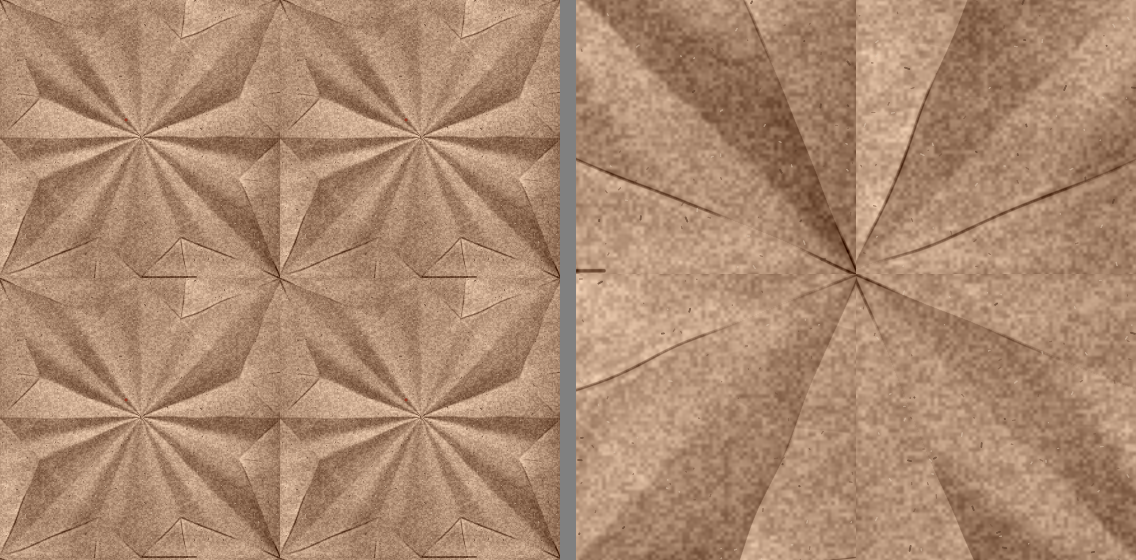
Left: the whole. Right: its middle third, enlarged.
This pattern is drawn by a WebGL 1 fragment shader. Its source:

```glsl
precision highp float;
// Folded kraft paper: a two by two grid of pleated star tiles with creases, fibres and flecks.
uniform vec2 u_resolution;

float hash(vec2 p) {
  return fract(sin(dot(p, vec2(12.99, 78.23))) * 43758.55);
}

float noise(vec2 p) {
  vec2 i = floor(p), f = fract(p);
  f = f * f * (3.0 - 2.0 * f);
  return mix(mix(hash(i), hash(i + vec2(1, 0)), f.x),
             mix(hash(i + vec2(0, 1)), hash(i + vec2(1, 1)), f.x), f.y);
}

float fbm(vec2 p) {
  float sum = 0.0, amp = 0.5;
  for (int i = 0; i < 4; i++) {
    sum += amp * noise(p);
    p = mat2(1.6, 1.2, -1.2, 1.6) * p + 7.3;
    amp *= 0.5;
  }
  return sum;
}

float segment(vec2 p, vec2 a, vec2 b) {
  vec2 d = b - a;
  return length(p - a - d * clamp(dot(p - a, d) / dot(d, d), 0.0, 1.0));
}

// Light on each of the 32 pleats, counter-clockwise from the right
float pleatTone(float k) {
  mat4 upper = mat4(0.2, 0.8, -1.2, -0.5, 0.3, -0.3, 0.1, 0.3,
                    -0.3, 0.2, 0.5, -0.9, 0.2, -1.2, 0.7, 0.4);
  mat4 lower = mat4(-1.2, 0.7, -0.9, -0.3, 0.4, -0.8, 0.0, -0.5,
                    -0.2, 0.2, -0.6, 0.5, -0.9, 0.2, 0.7, -1.2);
  k = mod(k, 32.0);
  float tone = 0.0;
  for (int i = 0; i < 4; i++)
    for (int j = 0; j < 4; j++) {
      float n = float(i * 4 + j);
      if (abs(k - n) < 0.5) tone = upper[i][j];
      if (abs(k - n - 16.0) < 0.5) tone = lower[i][j];
    }
  return tone;
}

// Scattered short fibres, one possible per cell
float flecks(vec2 p, float cells, float share, float px) {
  vec2 id = floor(p * cells), f = fract(p * cells) - 0.5;
  float turn = hash(id + 3.1) * 6.28;
  f -= 0.5 * (vec2(hash(id + 5.7), hash(id + 9.2)) - 0.5);
  vec2 along = vec2(cos(turn), sin(turn)) * 0.12 * hash(id + 1.4);
  float d = segment(f, -along, along);
  return step(hash(id), share) * (1.0 - smoothstep(0.02, 0.04 + px * cells * 0.6, d));
}

void main() {
  vec2 p = fract(gl_FragCoord.xy / u_resolution * 2.0 - vec2(0.0, 0.007)) * 2.0 - 1.0;
  float px = 4.0 / u_resolution.y;
  vec2 w = p + 0.02 * (vec2(noise(p * 5.0), noise(p * 5.0 + 20.0)) - 0.5);
  float r = length(p);

  // Pleats radiating from the tile centre, alternately crisp and soft
  float s = atan(w.y, w.x) * 16.0 / 3.14159 - 0.5;
  float k = floor(s);
  float soft = min(mix(0.28, 0.06, mod(k, 2.0)) + px / (r * 0.2 + 0.001), 0.5);
  float tone = mix(pleatTone(k), pleatTone(k + 1.0), smoothstep(0.5 - soft, 0.5 + soft, fract(s)));
  tone *= mix(1.5, 0.8, smoothstep(0.15, 1.0, r));

  // Fold everything into one octant; the two halves of each corner kite differ
  vec2 q = abs(w);
  float diagonal = q.y - q.x;
  float swapped = step(0.0, diagonal);
  q = mix(q, q.yx, swapped);
  vec2 quadrant = sign(p) * vec2(1.0, 2.0);
  float kite = mix(hash(quadrant + 2.2), hash(quadrant + 8.1), smoothstep(-0.02, 0.02, diagonal));
  tone += 1.1 * (kite - 0.5) * smoothstep(0.95, 1.1, q.x + q.y);

  // Triangular flaps along the tile edges
  vec2 key = vec2(0.71, 0.29);
  float inside = min((q.x + q.y - 1.0) * 0.7, ((q.x - key.x) * 0.71 - (q.y - key.y) * 0.29) * 1.3);
  float split = q.y - 0.29 - 0.15 * (q.x - 0.71);
  vec2 octant = quadrant + swapped * 5.0;
  float flap = mix(hash(octant + 0.3), hash(octant + 4.6), smoothstep(-0.01, 0.01, split));
  flap = flap * 1.3 - 0.35 + 2.0 * (fbm(w * vec2(3.0, 6.0) + 50.0) - 0.47);
  tone = mix(tone, flap, smoothstep(-px, px, inside));
  tone -= 0.3 * exp(-abs(inside) * 30.0) * step(inside, 0.0);

  // Creases, with wear that breaks them up
  float wear = smoothstep(0.4, 0.75, noise(p * 5.0 + 31.0));
  float edge = min(segment(q, key, vec2(1.0, 0.0)), segment(q, key, vec2(1.0)));
  edge = min(edge, segment(q, key, vec2(1.0, 0.33)) + 0.002);
  tone -= 2.0 * wear * (1.0 - smoothstep(0.001, 0.003 + px, edge));
  tone += 0.5 * wear * (1.0 - smoothstep(0.0, 0.012 + px, abs(edge - 0.016)));
  float band = 1.0 - smoothstep(0.0, 0.014 + px, abs(q.x + q.y - 1.0));
  tone += 0.5 * band * step(inside, 0.0) * wear;
  tone += 0.35 * (1.0 - smoothstep(0.0, 0.014 + px, abs(diagonal))) * wear;
  tone -= 0.7 * (1.0 - smoothstep(0.001, 0.004 + px, abs(w.y))) * step(0.04, r);

  // Tile borders: shaded right and lower sides, one open slit
  vec2 rim = 1.0 - abs(p);
  tone -= 0.8 * smoothstep(0.7, 1.0, p.x) + 0.6 * smoothstep(0.2, 1.6, p.x - p.y);
  tone -= 0.4 * exp(-rim.x * 50.0) + 0.5 * exp(-rim.y * 60.0);
  tone -= 2.5 * (1.0 - smoothstep(0.002, 0.004 + px, segment(p, vec2(0.02, -0.994), vec2(0.4, -0.992))));

  // Crumples and paper grain
  tone += 1.5 * (fbm(p * 3.0 + 11.0) - 0.47);
  float fold = fbm(p * vec2(2.0, 4.0) + 40.0) - 0.47;
  tone += 0.5 * smoothstep(-0.01, 0.01, fold) * exp(-abs(fold) * 35.0) * smoothstep(0.4, 0.8, r);
  tone += 1.5 * (noise(p * 110.0) - 0.5) + 0.7 * (noise(p * vec2(45.0, 70.0)) - 0.5);

  vec3 color = vec3(0.695, 0.562, 0.46) + vec3(0.115, 0.117, 0.112) * tone;
  color = mix(color, vec3(0.36, 0.24, 0.16), 0.65 * flecks(p, 19.0, 0.07, px));
  color = mix(color, vec3(0.45, 0.31, 0.22), 0.5 * flecks(p + 4.0, 33.0, 0.08, px));
  color = mix(color, vec3(0.88, 0.79, 0.7), 0.5 * flecks(p + 9.0, 30.0, 0.06, px));
  color = mix(color, vec3(0.6, 0.2, 0.12), 1.0 - smoothstep(0.004, 0.009 + px, length(p - vec2(-0.1, 0.13))));
  gl_FragColor = vec4(clamp(color, 0.0, 1.0), 1.0);
}
```
